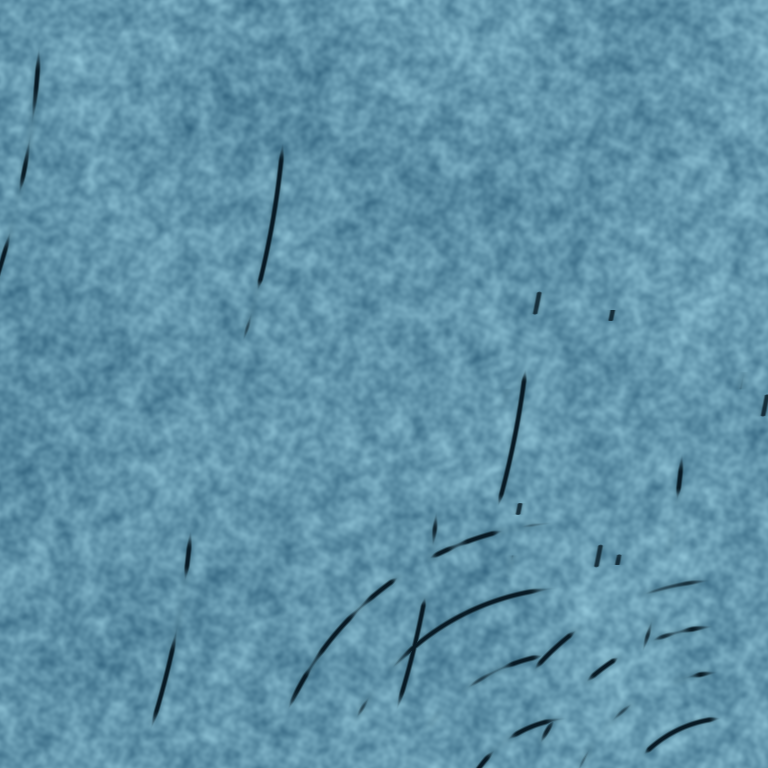
Write a Shadertoy shader that draws this texture.

```glsl
// Mottled teal-blue ground crossed by thin, broken dark strokes.
// Layered gradient noise makes the ground; steep bent lines and concentric
// arcs, cut into dashes by the same noise, gather toward the lower right.

const vec3 GROUND = vec3(0.381, 0.581, 0.671);
const vec3 TONE_SHIFT = vec3(1.02, 1.05, 0.96);
const vec3 SHADOW = vec3(0.22, 0.39, 0.46);
const vec3 INK = vec3(0.03, 0.10, 0.14);

float hash(vec2 p) {
    vec3 q = fract(p.xyx * vec3(0.1031, 0.1030, 0.0973));
    q += dot(q, q.yzx + 33.33);
    return fract((q.x + q.y) * q.z);
}

float cornerSlope(vec2 cell, vec2 offset) {
    float angle = 6.2832 * hash(cell);
    return dot(vec2(cos(angle), sin(angle)), offset);
}

float gradientNoise(vec2 p) {
    vec2 i = floor(p), f = p - i;
    vec2 u = f * f * f * (f * (f * 6.0 - 15.0) + 10.0);
    vec2 e = vec2(1.0, 0.0);
    float low = mix(cornerSlope(i, f), cornerSlope(i + e, f - e), u.x);
    float high = mix(cornerSlope(i + e.yx, f - e.yx), cornerSlope(i + 1.0, f - 1.0), u.x);
    return mix(low, high, u.y);
}

vec2 turn(vec2 p, float angle) {
    float c = cos(angle), s = sin(angle);
    return vec2(c * p.x - s * p.y, s * p.x + c * p.y);
}

// Cloudy patches, blotches and fine grain
float mottle(vec2 p) {
    float tone = 0.07 * gradientNoise(turn(p, 0.3) * 5.0 + 41.0);
    tone += 0.10 * gradientNoise(turn(p, 0.7) * 24.0 + 107.0);
    tone += 0.115 * gradientNoise(turn(p, 1.2) * 50.0 + 211.0);
    tone += 0.09 * gradientNoise(turn(p, 2.0) * 104.0 + 307.0);
    return tone + 0.025 * (p.x - 0.5);
}

// Broken line: x = ink core, y = soft shadow, z = pale rim
vec3 brokenLine(float dist, float along, float halfLength, float frequency, float bias, float seed) {
    float d = abs(dist);
    float ends = 1.0 - smoothstep(0.8, 1.0, abs(along) / halfLength);
    float n = gradientNoise(vec2(along * frequency + seed * 5.37 + 50.0, seed * 3.0 + 0.5));
    float dash = ends * smoothstep(-0.13, 0.13, n + bias);
    float trace = ends * smoothstep(-0.35, 0.15, n + bias);
    float soft = max(0.0018, 0.9 / iResolution.y);
    float width = 0.0005 + 0.0024 * dash;
    float core = dash * (1.0 - smoothstep(width - soft, width + soft, d));
    float shadow = trace * exp(-d * d / 0.00003);
    float rim = ends * exp(-pow((d - 0.014) / 0.008, 2.0));
    return vec3(core, 0.45 * shadow, rim);
}

// Steep line leaning right, straightening toward its top
vec3 steepLine(vec2 p, vec2 centre, float halfLength, float bias, float seed) {
    vec2 q = p - centre;
    float bend = 0.2 * q.y - 0.45 * q.y * q.y;
    return brokenLine(q.x - bend, q.y, halfLength, 12.0, bias, seed);
}

// Upper-left part of a ring
vec3 arcLine(vec2 p, vec2 centre, float radius, float seed) {
    vec2 q = p - centre;
    float along = (atan(q.y, q.x) - 2.2) * radius;
    return brokenLine(length(q) - radius, along, 0.56 * radius, 17.0, -0.03, seed);
}

void mainImage(out vec4 fragColor, in vec2 fragCoord) {
    vec2 p = fragCoord / iResolution.y;
    vec3 marks = vec3(0.0);

    // Two rows of steep lines
    for (int i = 0; i < 6; i++) {
        float row = float(i / 3), column = float(i % 3);
        float y = mix(0.77 - 0.085 * column * column, 0.18 + 0.025 * column * column, row);
        vec2 centre = vec2(0.03 + 0.32 * column + 0.2 * row, y);
        float halfLength = mix(0.17 - 0.04 * column, 0.13, row);
        marks = max(marks, steepLine(p, centre, halfLength, 0.1 - 0.08 * row, float(i) + 2.0));
    }

    // Two nests of arcs
    for (int i = 0; i < 8; i++) {
        float nest = float(i / 4), ring = float(i % 4);
        vec2 centre = vec2(0.75 + 0.2 * nest, -0.09);
        float radius = 0.155 + (0.085 - 0.025 * nest) * ring;
        marks = max(marks, arcLine(p, centre, radius, float(i) + 20.0));
    }

    // Small stray flecks
    for (int i = 0; i < 9; i++) {
        float seed = float(i) + 40.0;
        vec2 centre = vec2(0.58 + 0.42 * hash(vec2(seed, 3.0)), 0.08 + 0.55 * hash(vec2(seed, 8.0)));
        float halfLength = 0.006 + 0.012 * hash(vec2(seed, 15.0));
        marks = max(marks, steepLine(p, centre, halfLength, 0.2, seed) * vec3(0.8, 1.0, 0.0));
    }

    // Ground, then pale rims, shadows and ink
    vec3 color = GROUND + TONE_SHIFT * (mottle(p) + 0.022 * marks.z);
    color = mix(color, SHADOW, marks.y);
    color = mix(color, INK, marks.x);
    fragColor = vec4(color, 1.0);
}
```
